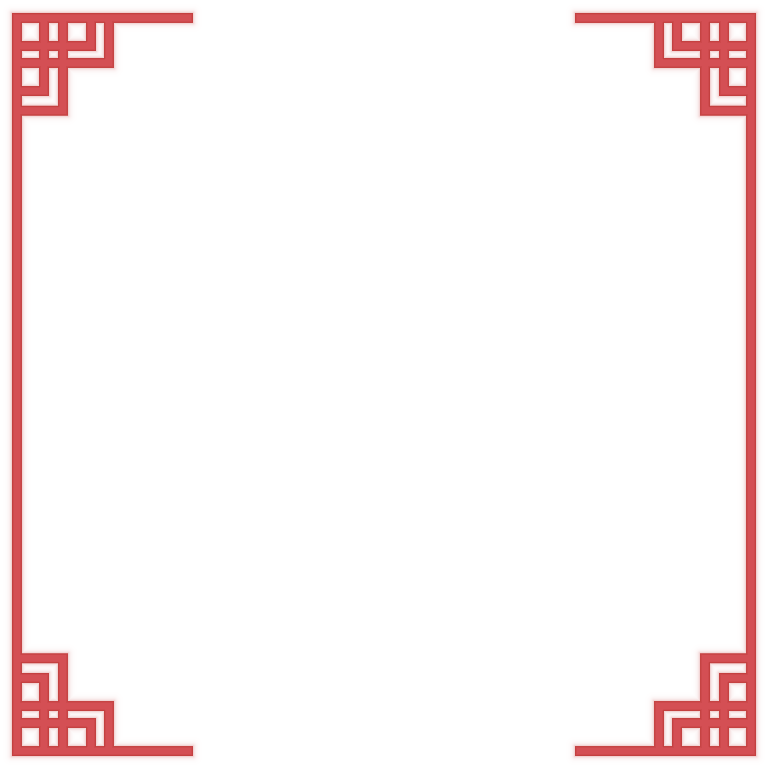
This background is drawn by a WebGL 1 fragment shader. Its source:

```glsl
precision highp float;

uniform vec2 u_resolution;

const vec3 PAPER = vec3(1.0);
const vec3 FILL = vec3(0.83, 0.31, 0.33);
const vec3 RIM = vec3(0.77, 0.25, 0.25);
const float BAR = 0.013;
const vec2 CORNER = vec2(0.0156, 0.0169);

// Signed distance to a box given by its low and high corners
float boxDistance(vec2 p, vec2 low, vec2 high) {
  vec2 d = abs(p - 0.5 * (low + high)) - 0.5 * (high - low);
  return length(max(d, 0.0)) + min(max(d.x, d.y), 0.0);
}

// Rectangular outline of the given thickness, measured inward
float frameDistance(vec2 p, vec2 low, vec2 high, float thickness) {
  float outer = boxDistance(p, low, high);
  float inner = boxDistance(p, low + thickness, high - thickness);
  return max(outer, -inner);
}

// Fold the four corners of the canvas onto one
vec2 foldCorners(vec2 p, vec2 center) {
  return 1.0 - center - abs(p - center);
}

// Overlapping frames make the lattice, two bars make the border
float latticeDistance(vec2 p, vec2 corner, float bar) {
  float d = frameDistance(p, corner, vec2(0.1484, 0.0885), bar);
  d = min(d, frameDistance(p, corner, vec2(0.0885, 0.1507), bar));
  d = min(d, frameDistance(p, corner, vec2(0.1250, 0.0664), bar));
  d = min(d, frameDistance(p, corner, vec2(0.0638, 0.1250), bar));
  d = min(d, boxDistance(p, corner, vec2(0.2513, corner.y + bar)));
  return min(d, boxDistance(p, corner, vec2(corner.x + bar, 0.6)));
}

// Soft halo outside, darker rim, flat fill inside
vec3 shade(float d, float pixel) {
  float halo = 0.28 * exp(-max(d, 0.0) / 0.0026);
  vec3 ground = mix(PAPER, RIM, halo);
  float depth = smoothstep(0.0009, 0.0027, -d);
  vec3 ink = mix(RIM, FILL, depth);
  float coverage = clamp(0.5 - d / pixel, 0.0, 1.0);
  return mix(ground, ink, coverage);
}

void main() {
  vec2 uv = gl_FragCoord.xy / u_resolution;
  float pixel = 1.0 / min(u_resolution.x, u_resolution.y);
  vec2 p = foldCorners(uv, vec2(0.5, 0.49935));
  float d = latticeDistance(p, CORNER, BAR);
  gl_FragColor = vec4(shade(d, pixel), 1.0);
}
```
